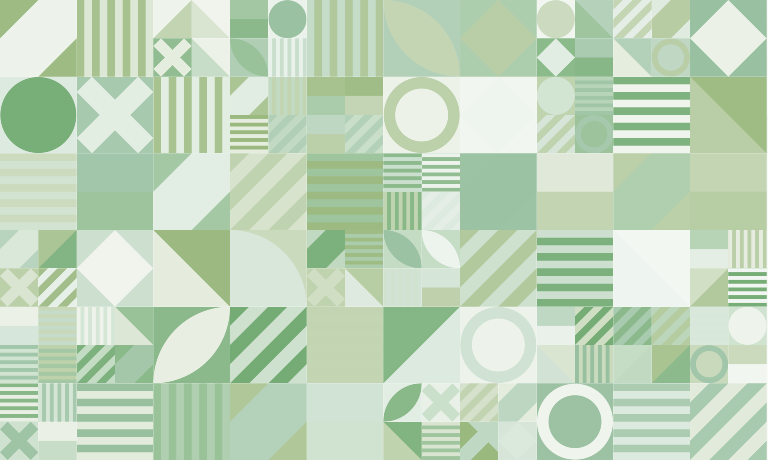
This pattern is drawn by a Shadertoy shader. Its source:

```glsl
// Patchwork of geometric tiles in soft greens: a 10 by 6 grid of squares, about
// half of them split into four. A hash of each tile picks its motif, its
// mirroring and two tints; every motif is a signed distance in the unit tile.

const vec2 GRID = vec2(10.0, 6.0);
const float SPLIT_CHANCE = 0.47;
const float SEAM_WIDTH = 0.007;
const float DIAGONAL = 0.7071;
const vec3 PAPER = vec3(0.98, 0.985, 0.98);
const vec3 OLIVE = vec3(0.60, 0.72, 0.49);
const vec3 LEAF_GREEN = vec3(0.45, 0.67, 0.45);
const vec3 SAGE = vec3(0.59, 0.75, 0.62);

float hash(vec2 id, float salt) {
    vec3 q = fract(vec3(id.xyx + salt * 7.31) * vec3(0.1031, 0.1030, 0.0973));
    q += dot(q, q.yzx + 33.33);
    return fract((q.x + q.y) * q.z);
}

// A random hue, thinned with paper
vec3 tint(vec2 id, float salt) {
    float hue = hash(id, salt);
    vec3 base = hue < 0.42 ? OLIVE : hue < 0.72 ? LEAF_GREEN : SAGE;
    return mix(PAPER, base, mix(0.06, 1.0, hash(id, salt + 1.0)));
}

// Signed distances, negative inside; p runs 0..1, c is centred
float stripes(float x, float count) {
    return (abs(fract(x * count + 0.25) - 0.5) - 0.25) / count;
}

float saltire(vec2 c) {
    vec2 q = abs(vec2(c.x + c.y, c.x - c.y)) * DIAGONAL;
    return max(max(q.x, q.y) - 0.566, min(q.x, q.y) - 0.141);
}

float star(vec2 c, float radius) {
    float sector = 6.28319 / 5.0;
    float a = atan(c.x, c.y);
    a = abs(a - sector * floor(a / sector + 0.5));
    vec2 q = length(c) * vec2(cos(a), sin(a));
    return (q.x - radius) * 0.309 + q.y * 0.951;
}

float leaf(vec2 p) {
    return max(length(p - vec2(1.0, 0.0)), length(p - vec2(0.0, 1.0))) - 1.0;
}

float arrow(vec2 p) {
    float head = 1.2 - p.x - p.y;
    float shaft = abs(p.x - p.y) - 0.28;
    return min(head, shaft) * DIAGONAL;
}

// Motif by weight; m is p mirrored at random
float motif(float pick, vec2 p, vec2 m, bool small) {
    vec2 c = p - 0.5;
    if (pick < 0.15) return stripes(p.y, 5.0);
    if (pick < 0.26) return stripes(p.x, 5.0);
    if (pick < 0.38) return stripes(p.x - p.y, 2.0) * DIAGONAL;
    if (pick < 0.50) return (abs(p.x - p.y) - 0.5) * DIAGONAL;
    if (pick < 0.58) return m.y - 0.5;
    if (pick < 0.65) return (m.x + m.y - 1.0) * DIAGONAL;
    if (pick < 0.73) return saltire(c);
    if (pick < 0.79) return abs(length(c) - 0.42) - 0.075;
    if (pick < 0.85) return length(c) - 0.495;
    if (pick < 0.91) return leaf(m);
    if (pick < 0.94) return (abs(c.x) + abs(c.y) - 0.5) * DIAGONAL;
    if (pick < 0.97) return small ? star(c, 0.49) : length(m) - 1.0;
    return arrow(p);
}

void mainImage(out vec4 fragColor, in vec2 fragCoord) {
    float cellSize = iResolution.y / GRID.y;
    vec2 grid = fragCoord / cellSize;
    vec2 cell = floor(grid);

    // Some cells become four small tiles
    bool small = hash(cell, 3.0) < SPLIT_CHANCE;
    float scale = small ? 2.0 : 1.0;
    vec2 tile = floor(grid * scale);
    vec2 p = fract(grid * scale);
    vec2 id = tile + (small ? 41.0 : 5.0);
    float pixel = scale / cellSize;

    // Mirroring and motif
    vec2 flip = step(0.5, vec2(hash(id, 11.0), hash(id, 12.0)));
    vec2 m = mix(p, 1.0 - p, flip);
    float d = motif(hash(id, 13.0), p, m, small);
    float ink = 1.0 - smoothstep(-0.5 * pixel, 0.5 * pixel, d);
    vec3 color = mix(tint(id, 17.0), tint(id, 23.0), ink);

    // Faint seam between tiles
    vec2 edge = min(p, 1.0 - p);
    float border = min(edge.x, edge.y) / scale;
    color = mix(color, PAPER, 0.3 * (1.0 - smoothstep(0.0, SEAM_WIDTH, border)));

    // Pale margin past the last column
    float margin = smoothstep(0.0, 1.0 / cellSize, grid.x - GRID.x);
    fragColor = vec4(mix(color, PAPER, margin), 1.0);
}
```
